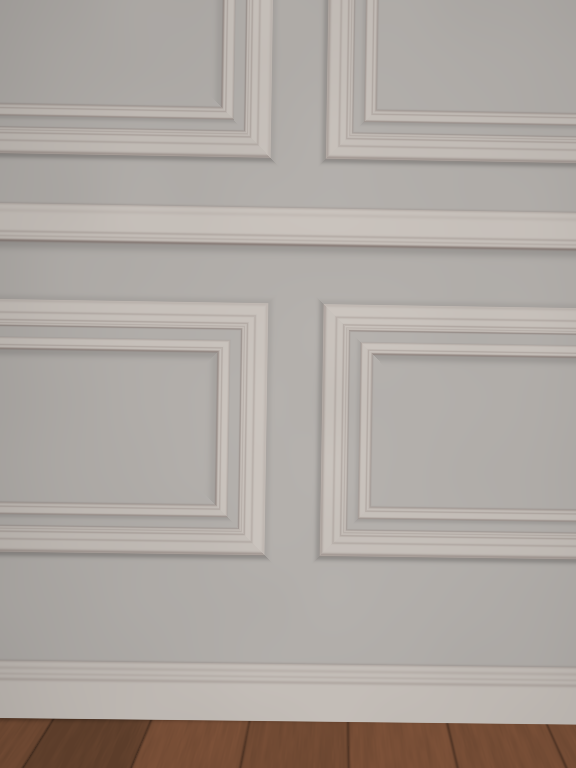
A Shadertoy shader for this pattern:

```glsl
// Panelled wall with nested mouldings, a chair rail, a baseboard and a wood floor.
// Frames are profiles over the depth inside mirrored panels; nearest edges give the mitres.
// A slight shear and tilt stand in for the perspective of the view.

const vec2 CANVAS = vec2(5.76, 7.68);      // design units, y pointing down
const vec3 WALL = vec3(0.690, 0.675, 0.660);
const vec3 TRIM = vec3(0.775, 0.750, 0.727);
const vec3 GROOVE = vec3(0.50, 0.445, 0.425);
const vec3 WOOD_LIGHT = vec3(0.475, 0.310, 0.215);
const vec3 WOOD_DARK = vec3(0.360, 0.240, 0.165);
const vec2 SHADE_DIR = vec2(-0.55, 0.85);  // where shadows fall
const float PIER_X = 3.007;                // centre of the strip between panels
const float PIER_HALF = 0.277;
const float UPPER_END = 1.53;
const float LOWER_MID = 4.253;
const float LOWER_HALF = 1.263;
const float RAIL_TOP = 2.03;
const float RAIL_END = 2.40;
const float BASE_TOP = 6.605;
const float FLOOR_TOP = 7.18;
const float PLANK = 0.98;

float pixel;

float hash(vec2 p) {
    return fract(sin(dot(p, vec2(41.3, 289.1))) * 4375.85);
}

float noise(vec2 p) {
    vec2 i = floor(p), f = fract(p);
    f = f * f * (3.0 - 2.0 * f);
    return mix(mix(hash(i), hash(i + vec2(1, 0)), f.x),
               mix(hash(i + vec2(0, 1)), hash(i + vec2(1, 1)), f.x), f.y);
}

float edge(float d) {
    return smoothstep(-0.6 * pixel, 0.6 * pixel, d);
}

float band(float x, float a, float b) {
    return edge(x - a) * edge(b - x);
}

// soft line of half width w
float line(float x, float at, float w) {
    float t = (x - at) / max(w, 0.5 * pixel);
    return exp(-t * t);
}

// two nested mouldings; depth is measured inward from the panel edge
vec3 frames(vec3 col, float depth, vec2 outward) {
    float fall = dot(outward, SHADE_DIR);
    float lee = max(fall, 0.0), inner = max(-fall, 0.0);

    // cast shadows outside the edges and inside the openings
    col *= 1.0 - (0.05 + 0.16 * lee) * line(depth, -0.015, 0.035);
    col *= 1.0 - 0.13 * inner * line(depth, 0.52, 0.05);
    col *= 1.0 - 0.10 * lee * line(depth, 0.365, 0.025);

    float trim = max(band(depth, 0.0, 0.26), band(depth, 0.38, 0.495));
    col = mix(col, TRIM * (1.0 - 0.025 * lee), trim);

    // rounded edge and grooves
    float cut = (0.15 + 0.38 * lee) * line(depth, 0.012, 0.018);
    cut += 0.24 * line(depth, 0.13, 0.012);
    cut += 0.30 * line(depth, 0.205, 0.010);
    cut += 0.22 * line(depth, 0.235, 0.008);
    cut += (0.30 + 0.25 * inner) * line(depth, 0.262, 0.010);
    cut += (0.22 + 0.30 * lee) * line(depth, 0.383, 0.010);
    cut += 0.28 * line(depth, 0.455, 0.009);
    cut += (0.35 + 0.35 * inner) * line(depth, 0.493, 0.012);
    return mix(col, GROOVE, min(cut, 1.0));
}

vec3 rail(vec3 col, float y) {
    col *= 1.0 - 0.12 * line(y, RAIL_END + 0.03, 0.06);
    col = mix(col, TRIM, band(y, RAIL_TOP, RAIL_END));
    float cut = 0.22 * line(y, RAIL_TOP, 0.015) + 0.10 * line(y, RAIL_TOP + 0.07, 0.02);
    cut += 0.25 * line(y, RAIL_END - 0.09, 0.014) + 0.20 * line(y, RAIL_END - 0.045, 0.012);
    return mix(col, GROOVE, cut + 0.75 * line(y, RAIL_END, 0.016));
}

vec3 baseboard(vec3 col, float y) {
    col = mix(col, TRIM * 0.985, edge(y - BASE_TOP));
    float cut = 0.25 * line(y, BASE_TOP, 0.015) + 0.16 * line(y, BASE_TOP + 0.07, 0.018);
    cut += 0.15 * line(y, BASE_TOP + 0.13, 0.014) + 0.25 * line(y, BASE_TOP + 0.185, 0.018);
    return mix(col, GROOVE, cut);
}

vec3 woodFloor(vec2 p) {
    float near = p.y - FLOOR_TOP;
    float x = 3.4 + (p.x - 3.4) / (1.0 + 0.22 * near);
    float s = (x - 0.54) / PLANK, id = floor(s);
    float grain = noise(vec2(x * 22.0, near * 3.0 + id * 7.0));
    grain = 0.6 * grain + 0.4 * noise(vec2(x * 60.0, near * 8.0));
    float tone = 0.55 + 0.45 * smoothstep(1.4, 1.6, x) - 0.25 * hash(vec2(id, 3.0));
    tone -= 0.3 * step(abs(id), 0.5) + 0.5 * (grain - 0.4);
    vec3 col = mix(WOOD_DARK, WOOD_LIGHT, clamp(tone, 0.0, 1.1));
    float seam = abs(s - floor(s + 0.5)) * PLANK;
    col *= 1.0 - 0.28 * line(seam, 0.0, 0.015);
    return col * (1.0 - 0.25 * line(near, 0.0, 0.035));
}

void mainImage(out vec4 fragColor, in vec2 fragCoord) {
    vec2 uv = fragCoord / iResolution.xy;
    vec2 p = vec2(uv.x, 1.0 - uv.y) * CANVAS;
    pixel = CANVAS.y / iResolution.y;
    // shear and tilt of the wall
    vec2 w = vec2(p.x + 0.0155 * p.y, p.y - p.x * mix(0.019, 0.011, 1.0 - uv.y));
    // depth inside the nearest panel and the outward direction of its edge
    float depthX = abs(w.x - PIER_X) - PIER_HALF;
    bool upper = w.y < RAIL_TOP;
    float depthY = upper ? UPPER_END - w.y : LOWER_HALF - abs(w.y - LOWER_MID);
    vec2 outward = depthX < depthY ? vec2(sign(PIER_X - w.x), 0.0)
                 : vec2(0.0, upper || w.y > LOWER_MID ? 1.0 : -1.0);
    vec3 col = baseboard(rail(frames(WALL, min(depthX, depthY), outward), w.y), w.y);
    // light fades towards the left and the corners
    vec2 fromLight = (uv - vec2(0.58, 0.52)) * vec2(1.0, 0.8);
    col *= 1.025 - 0.24 * dot(fromLight, fromLight);
    col *= 0.99 + 0.02 * noise(p * 1.5);
    fragColor = vec4(mix(col, woodFloor(p), edge(w.y - FLOOR_TOP)), 1.0);
}
```
